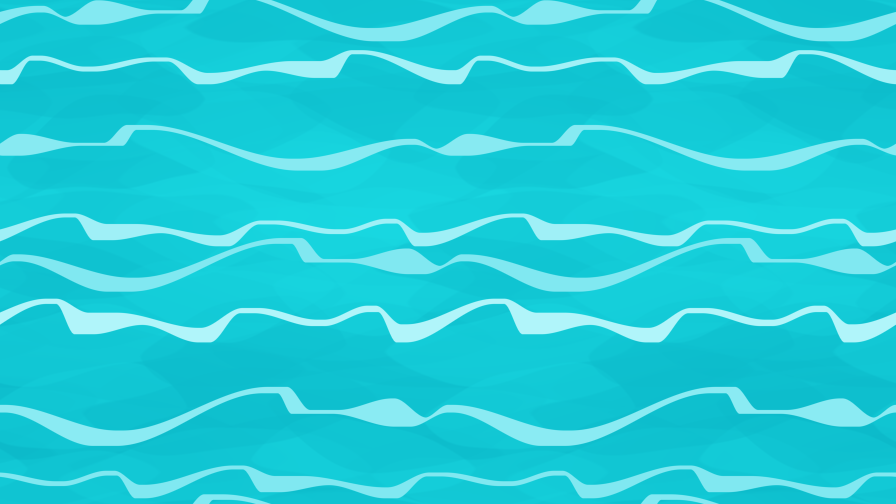
Give the GLSL for this pattern, as a WebGL 2 fragment shader.

```glsl
#version 300 es
precision highp float;
// Draws a tiling sea surface: pale foam ribbons over soft turquoise water patches.

uniform vec2 u_resolution;
out vec4 fragColor;

const vec2 TILE = vec2(768.0, 432.0);   // canvas size in design units
const float PERIOD = 384.0;             // two wave repeats across
const float TAU = 6.2831853;

const vec3 DEEP = vec3(0.05, 0.74, 0.80);
const vec3 LIGHT = vec3(0.09, 0.83, 0.87);
const vec3 FOAM_DIM = vec3(0.42, 0.89, 0.93);
const vec3 FOAM_BRIGHT = vec3(0.69, 0.96, 0.98);

// Each row: start x, crest y, height scale, direction
const vec4 RIPPLES[4] = vec4[4](
  vec4(40.0, 176.0, 1.0, 1.0), vec4(56.0, 249.0, 0.75, 1.0),
  vec4(310.0, 389.0, 0.78, -1.0), vec4(200.0, 33.0, 0.75, 1.0));
const vec4 SWELLS[4] = vec4[4](
  vec4(12.0, 214.0, 1.0, 1.0), vec4(355.0, 313.0, 0.85, -1.0),
  vec4(0.0, 85.0, 1.1, 1.0), vec4(37.0, 427.0, 0.95, -1.0));
const vec4 RIPPLE_GLOW = vec4(1.0, 0.75, 0.8, 0.3);
const vec4 SWELL_GLOW = vec4(0.3, 0.4, 0.45, 0.35);

vec3 hash3(vec2 cell) {
  vec3 k = vec3(dot(cell, vec2(127.1, 311.7)), dot(cell, vec2(269.5, 183.3)),
                dot(cell, vec2(419.2, 371.9)));
  return fract(sin(k) * 4375.85);
}

// Smooth change of height h between a and b
float bend(float x, float a, float b, float h) {
  return h * smoothstep(a, b, x);
}

// Upper and lower outline of a short, curling ripple
vec2 rippleEdges(float x) {
  float top = bend(x, 8.0, 36.0, -12.0) + bend(x, 60.0, 130.0, -13.0)
    + bend(x, 132.0, 168.0, 17.0) + bend(x, 182.0, 232.0, -10.0)
    + bend(x, 238.0, 275.0, 12.0) + bend(x, 282.0, 304.0, -16.0)
    + bend(x, 308.0, PERIOD, 22.0);
  float bottom = -4.5 + bend(x, 8.0, 24.0, -26.0) + bend(x, 40.0, 82.0, 8.0)
    + bend(x, 82.0, 130.0, -15.0) + bend(x, 140.0, 166.0, 25.0)
    + bend(x, 178.0, 228.0, -11.0) + bend(x, 238.0, 276.0, 12.0)
    + bend(x, 284.0, 300.0, -26.0) + bend(x, 308.0, PERIOD, 33.0);
  return vec2(top, bottom);
}

// Upper and lower outline of a long swell with a step and a lens
vec2 swellEdges(float x) {
  float top = bend(x, 4.0, 100.0, -20.0) + bend(x, 105.0, 230.0, 34.0)
    + bend(x, 246.0, 266.0, -18.0) + bend(x, 290.0, 336.0, 9.0)
    + bend(x, 338.0, 366.0, -15.0) + bend(x, 364.0, PERIOD, 10.0);
  float bottom = -6.0 + bend(x, 4.0, 80.0, -26.0) + bend(x, 100.0, 225.0, 41.0)
    + bend(x, 238.0, 250.0, -16.0) + bend(x, 285.0, 338.0, -10.0)
    + bend(x, 352.0, PERIOD, 11.0);
  return vec2(top, bottom);
}

float rowX(float x, vec4 row) {
  return mod((x - row.x) * row.w, PERIOD);
}

// Coverage between two outlines, wrapped vertically
float ribbon(float y, vec4 row, vec2 edges, float px) {
  float h = mod(y - row.y + 0.5 * TILE.y, TILE.y) - 0.5 * TILE.y;
  vec2 e = edges * row.z;
  vec2 slope = dFdx(e);
  vec2 soft = 0.7 * sqrt(px * px + slope * slope);
  return smoothstep(-soft.x, soft.x, e.x - h) * smoothstep(-soft.y, soft.y, h - e.y);
}

// Blend scattered, bent lens patches into a water tone
float patches(float tone, vec2 p, vec2 grid, float seed, float px) {
  vec2 size = vec2(PERIOD, TILE.y) / grid;
  vec2 base = floor(p / size);
  for (int j = -1; j <= 1; j++) {
    for (int i = -1; i <= 1; i++) {
      vec2 cell = base + vec2(i, j);
      vec3 r = hash3(mod(cell, grid) + seed);
      vec2 center = (cell + 0.5 + 0.5 * (r.xy - 0.5)) * size;
      vec2 radius = size * vec2(0.65 + 0.4 * r.z, 0.45 + 0.3 * r.x);
      vec2 q = (p - center) / radius;
      q.y += 0.28 * sin(2.6 * q.x + TAU * r.y) + 0.08 * sin(6.0 * q.x + TAU * r.z);
      float d = q.x * q.x + pow(abs(q.y), 1.4) - 1.0;
      float soft = 1.6 * px / radius.y;
      float cover = 1.0 - smoothstep(-soft, soft, d);
      tone = mix(tone, step(0.5, fract(r.z * 7.0 + r.y)), cover * (0.25 + 0.3 * r.y));
    }
  }
  return tone;
}

void main() {
  vec2 uv = gl_FragCoord.xy / u_resolution;
  vec2 p = uv * TILE;
  float px = TILE.y / u_resolution.y;

  // Water: layered patches with a gentle glow at the middle
  float tone = patches(0.55, p, vec2(2.0, 6.0), 3.0, px);
  tone = patches(tone, p, vec2(3.0, 8.0), 17.0, px);
  tone += -0.16 * cos(TAU * (uv.y - 0.06)) - 0.08 * cos(TAU * uv.x);
  vec3 color = mix(DEEP, LIGHT, clamp(tone, -0.1, 1.15));

  // Foam: long swells first, curling ripples above
  for (int i = 0; i < 4; i++) {
    float cover = ribbon(p.y, SWELLS[i], swellEdges(rowX(p.x, SWELLS[i])), px);
    color = mix(color, mix(FOAM_DIM, FOAM_BRIGHT, SWELL_GLOW[i]), cover);
  }
  for (int i = 0; i < 4; i++) {
    float cover = ribbon(p.y, RIPPLES[i], rippleEdges(rowX(p.x, RIPPLES[i])), px);
    color = mix(color, mix(FOAM_DIM, FOAM_BRIGHT, RIPPLE_GLOW[i]), cover);
  }
  fragColor = vec4(color, 1.0);
}
```
